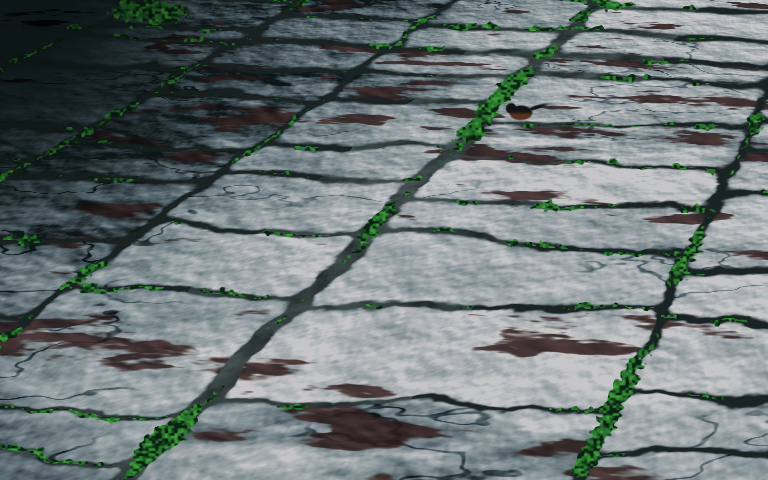
Write a Shadertoy shader that draws this texture.

```glsl
// Old stone paving running in slanted courses toward a far vanishing point.
// The canvas is projected to ground coordinates, split into jittered slabs,
// then toned with slate relief, wet stains, mossy joints and a dark corner.

#define VANISH vec2(2.09, 1.85)  // where the long joints meet
#define TILT 0.05                // slope of the cross joints
#define ROW 0.067                // slab length in ground depth
#define ROW_JITTER 0.6           // irregularity of slab lengths
#define RELIEF 1.7               // strength of the stone relief
#define GRAIN 14.0               // frequency of the stone relief
#define MOSS_WIDTH 0.026         // half width of the thickest moss
#define MAIN_SEAM 3              // index of the widest, greenest joint

const float SEAMS[6] = float[6](-2.1, -1.70, -1.345, -0.99, -0.47, 0.05);

float hash(vec2 p) {
    vec3 q = fract(p.xyx * 0.1031);
    q += dot(q, q.yzx + 33.33);
    return fract((q.x + q.y) * q.z);
}

float noise(vec2 p) {
    vec2 i = floor(p), f = fract(p);
    f = f * f * (3.0 - 2.0 * f);
    return mix(mix(hash(i), hash(i + vec2(1, 0)), f.x),
               mix(hash(i + vec2(0, 1)), hash(i + vec2(1, 1)), f.x), f.y);
}

float fbm(vec2 p) {
    float sum = 0.0, amp = 0.45;
    for (int i = 0; i < 5; i++) {
        sum += amp * noise(p);
        p = mat2(1.6, 1.2, -1.2, 1.6) * p + 17.3;
        amp *= 0.58;
    }
    return sum;
}

float smoothMin(float a, float b, float k) {
    float h = max(k - abs(a - b), 0.0) / k;
    return min(a, b) - h * h * k * 0.25;
}

// Black, dark slate, mid grey and pale grey along one tone axis
vec3 stoneRamp(float tone) {
    vec3 c = mix(vec3(0.05, 0.085, 0.09), vec3(0.27, 0.33, 0.36), clamp(tone * 3.0, 0.0, 1.0));
    c = mix(c, vec3(0.48, 0.54, 0.56), clamp(tone * 3.0 - 1.0, 0.0, 1.0));
    return mix(c, vec3(0.70, 0.715, 0.725), clamp(tone * 3.0 - 2.0, 0.0, 1.35));
}

float ellipse(vec2 p, vec2 radius) {
    return (length(p / radius) - 1.0) * min(radius.x, radius.y);
}

void mainImage(out vec4 fragColor, in vec2 fragCoord) {
    vec2 p = fragCoord / iResolution.y;
    float px = 1.0 / iResolution.y;

    // Ground projection with ragged joints
    float depth = VANISH.y - p.y;
    vec2 ground = vec2((p.x - VANISH.x) / depth, 1.0 / (depth - TILT * (p.x - 0.8)));
    vec2 stone = ground * vec2(1.0, 3.0) * GRAIN;
    vec2 warp = vec2(fbm(stone * 0.6), fbm(stone * 0.6 + 71.0)) - 0.5;
    vec2 joint = ground + warp * vec2(0.05, 0.022);

    // Nearest long joint and the course of slabs
    float seamDist = 1e3, course = 0.0;
    int seam = 0;
    for (int i = 0; i < 6; i++) {
        float d = abs(joint.x - SEAMS[i]) * depth * 0.72;
        if (d < seamDist) { seamDist = d; seam = i; }
        course += step(SEAMS[i], joint.x);
    }

    // Nearest cross joint and the slab within the course
    float u = joint.y / ROW + hash(vec2(course, 5.0));
    float base = floor(u), rowDist = 1e3, slab = base - 1.0;
    for (int k = -1; k <= 2; k++) {
        float n = base + float(k);
        float slant = (hash(vec2(n, course + 40.0)) - 0.5) * 0.8 * (joint.x + 0.8);
        float edge = n + (hash(vec2(n, course + 9.0)) - 0.5) * ROW_JITTER + slant;
        rowDist = min(rowDist, abs(u - edge) * ROW / (ground.y * ground.y));
        slab += step(edge, u);
    }
    float slabRand = hash(vec2(slab, course * 13.0 + 3.0));
    float wetRand = hash(vec2(slab + 31.0, course * 7.0));

    float seamGap = (seam == MAIN_SEAM ? 0.013 : 0.006) * depth / 1.3;
    float rowGap = 0.0015 + 0.006 * noise(vec2(ground.x * 9.0, slab * 3.0));
    float inside = smoothMin(seamDist - seamGap, rowDist - rowGap, 0.022);

    // Broad light: pale right side, dim left courses, black far corner
    float tone = mix(0.36, 0.96, smoothstep(-1.75, -0.85, ground.x));
    tone += (slabRand - 0.5) * 0.2;
    tone -= 0.3 * (1.0 - smoothstep(0.0, 0.3, p.y + 0.3 * p.x));
    float corner = smoothstep(0.12, 0.7, length(p - vec2(0.0, 1.03)));

    // Relief lit from behind, chisel strokes and split layers
    float relief = fbm(stone) - fbm(stone + vec2(0.04, 0.13));
    tone += relief * RELIEF + (fbm(stone * 0.35) - 0.5) * 0.35;
    float rough = 1.0 - smoothstep(-1.5, -1.0, ground.x);
    float chisel = noise(vec2(p.x * 28.0 - p.y * 14.0, (p.y + 0.3 * p.x) * 95.0));
    tone += (chisel - 0.5) * mix(0.06, 0.34, rough);
    float layer = abs(fbm(stone * vec2(0.22, 0.4) + slabRand * 50.0) - 0.5);
    float crack = 1.0 - smoothstep(0.003, 0.014, layer);
    tone -= 0.45 * crack * smoothstep(0.5, 0.65, noise(stone * 0.3 + 8.0));
    float streak = fbm(stone * vec2(0.35, 1.0) + 23.0);
    float wet = step(0.72, wetRand);
    tone -= 0.34 * wet * smoothstep(0.4, 0.62, streak);
    tone -= 0.22 * (1.0 - smoothstep(0.0, 0.007, inside));
    vec3 color = stoneRamp(tone * corner);

    // Rusty damp spots
    float rust = smoothstep(0.67, 0.73, streak + 0.06 * wet);
    color = mix(color, vec3(0.20, 0.12, 0.12) * (0.6 + 0.7 * chisel) * corner, rust * 0.85);

    // Open joints with some dirt
    float dirt = seam == MAIN_SEAM ? 0.45 * fbm(stone * 1.5) : 0.08;
    float gap = 1.0 - smoothstep(-px, 1.5 * px, inside);
    color = mix(color, stoneRamp(dirt * corner) * vec3(1.0, 0.95, 0.88), gap);

    // Moss in patches along the joints and in the far corner
    float leaf = noise(p * vec2(95.0, 120.0));
    float patches = noise(vec2(ground.y * 32.0, float(seam) * 7.0));
    float growth = MOSS_WIDTH * (seam == MAIN_SEAM ? 1.0 : 0.6) * smoothstep(0.3, 0.75, patches);
    float moss = growth * depth / 1.2 - seamDist;
    float rowPatch = smoothstep(0.62, 0.85, noise(vec2(ground.x * 16.0, slab * 5.0)));
    moss = max(moss, 0.013 * rowPatch - rowDist);
    moss = max(moss, 0.03 - length((p - vec2(0.31, 0.975)) * vec2(0.3, 1.0)));
    moss = smoothstep(0.0, 0.004, moss - 0.005 + (leaf - 0.5) * 0.016);
    float blade = noise(p * vec2(150.0, 190.0) + 5.0);
    vec3 green = mix(vec3(0.04, 0.13, 0.07), vec3(0.16, 0.46, 0.18), smoothstep(0.2, 0.65, blade));
    green = mix(green, vec3(0.24, 0.62, 0.20), smoothstep(0.7, 0.95, blade));
    color = mix(color, green * mix(0.5, 1.0, corner), moss);

    // Small bird resting on a slab
    vec2 b = p - vec2(1.085, 0.765);
    float body = min(ellipse(b, vec2(0.024, 0.015)), ellipse(b - vec2(-0.02, 0.009), vec2(0.011)));
    body = min(body, ellipse(b - vec2(0.032, 0.011 + 0.3 * (b.x - 0.032)), vec2(0.022, 0.004)));
    vec3 plumage = mix(vec3(0.34, 0.20, 0.12), vec3(0.07, 0.08, 0.08), smoothstep(-0.006, 0.004, b.y));
    color = mix(color, plumage, 1.0 - smoothstep(-px, px, body));

    fragColor = vec4(color, 1.0);
}
```
